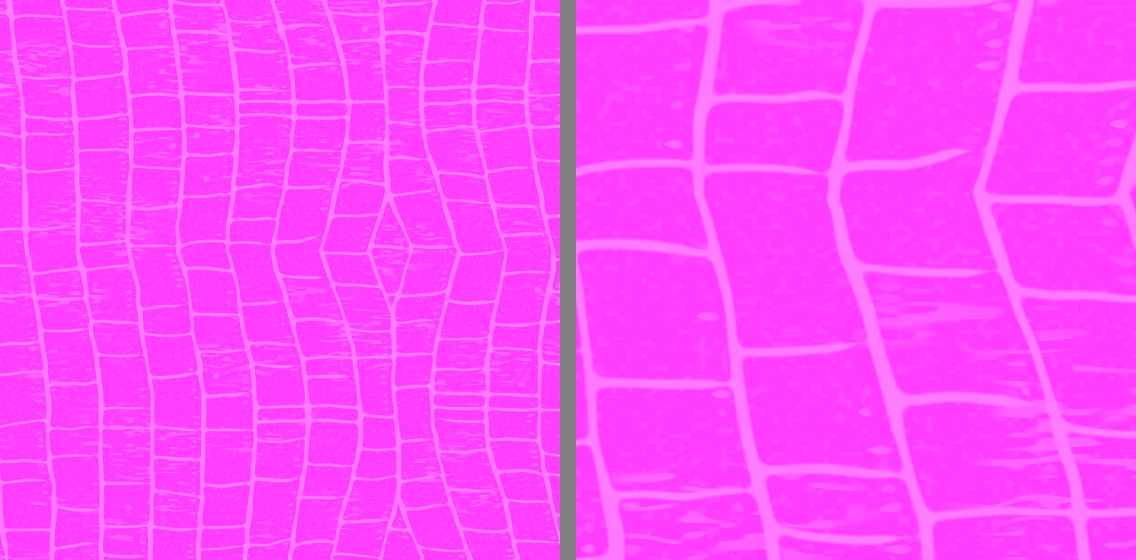
Left, the full canvas; right, a detail of the centre.
Write a three.js fragment shader that draws this texture.

```glsl
varying vec2 vUv;

const float COLUMN = 0.095;  // width of a column of scales
const float ROW = 0.07;      // mean height of a scale
const float PERIOD = 0.547;  // height of one zigzag
const float MIDDLE = 0.55;   // height of the widest point of a diamond
const float SEAM = 0.697;    // mirror axis of the columns

float hash(vec2 p) {
  vec3 q = fract(vec3(p.xyx) * 0.1031);
  q += dot(q, q.yzx + 33.33);
  return fract((q.x + q.y) * q.z);
}

float noise(vec2 p) {
  vec2 i = floor(p), f = fract(p);
  f = f * f * (3.0 - 2.0 * f);
  return mix(mix(hash(i), hash(i + vec2(1.0, 0.0)), f.x),
             mix(hash(i + vec2(0.0, 1.0)), hash(i + 1.0), f.x), f.y);
}

vec2 wobble(vec2 p, float scale) {
  return vec2(noise(p * scale), noise(p * scale + 71.3)) - 0.5;
}

float smoothMin(float a, float b, float k) {
  float h = max(k - abs(a - b), 0.0) / k;
  return min(a, b) - h * h * k * 0.25;
}

float fill(float d, float blur) {
  return 1.0 - smoothstep(-blur, blur, d);
}

// Signed distance to the nearest cross groove; u runs from 0 to 1 over the scale
float crossGroove(float y, float u, float id) {
  float q = y / ROW + hash(vec2(id, 5.0)) * 7.0;
  float nearest = 1.0;
  for (int n = -1; n <= 1; n++) {
    float row = floor(q + 0.5) + float(n);
    vec2 key = vec2(row + 40.0, id * 3.7 + 60.0);
    float slope = (hash(key + 9.0) - 0.4) * 0.28;
    float bow = (hash(key + 17.0) - 0.5) * 0.5 * u * (1.0 - u);
    float at = row + (hash(key) - 0.5) * 0.64 + slope * (u - 0.5) + bow;
    float taper = mix(1.0, smoothstep(0.0, 0.3, 1.0 - u), hash(key + 31.0));
    float halfWidth = mix(-0.002, 0.002 + 0.001 * hash(key + 3.0), taper);
    nearest = min(nearest, abs(q - at) * ROW - halfWidth);
  }
  return nearest;
}

// Pores: short horizontal drops beside the right edge of a scale
float pores(float toEdge, float y, float id) {
  float pitch = 0.0115;
  float row = floor(y / pitch);
  vec2 key = vec2(row + 20.0, id * 5.3 + 80.0);
  float len = mix(0.003, 0.0085, hash(key + 7.0));
  float x = toEdge - 0.013 - 0.005 * hash(key + 13.0);
  float yOffset = (fract(y / pitch) - 0.5) * pitch + 0.002 * (hash(key + 23.0) - 0.5);
  float thickness = 0.0029 * (1.0 - 0.35 * x / len);
  float drop = 1.0 - smoothstep(0.6, 1.15, length(vec2(x / len, yOffset / thickness)));
  float cluster = smoothstep(0.3, 0.55, noise(vec2(id * 9.1 + 30.0, y * 17.0)));
  return drop * cluster * step(0.25, hash(key)) * mix(0.5, 1.0, hash(key + 41.0));
}

// Fine horizontal creases gathered in patches
float creases(vec2 p) {
  vec2 q = p + vec2(0.0, 0.006 * noise(p * 38.0));
  float streak = smoothstep(0.6, 0.82, noise(q * vec2(52.0, 270.0)));
  float patchy = smoothstep(0.45, 0.8, noise(p * vec2(13.0, 19.0) + 8.0));
  return streak * patchy;
}

// Rare round dots
float dots(vec2 p) {
  vec2 cell = floor(p * 7.0);
  vec2 center = 0.2 + 0.6 * vec2(hash(cell + 3.0), hash(cell + 11.0));
  float d = length(fract(p * 7.0) - center) / 7.0;
  return fill(d - 0.0055, 0.0018) * step(0.8, hash(cell + 27.0));
}

void main() {
  vec2 p = vUv + 0.009 * wobble(vUv, 10.0) + 0.0035 * wobble(vUv, 37.0);

  // Leaning columns, mirrored at the seam and pushed apart into diamonds
  float lean = mix(0.095, 0.036, clamp(p.x / SEAM, 0.0, 1.0));
  float side = p.x + lean * (p.y - MIDDLE) - SEAM;
  float away = abs(side);
  float phase = fract((p.y - MIDDLE) / PERIOD);
  float tri = abs(phase * 2.0 - 1.0);
  float push = tri * tri * (1.5 - 0.5 * tri) * 0.07 / (1.0 + away * away * 9.8);
  float column = (away - push + 0.03) / COLUMN;
  float index = floor(column), f = fract(column);

  // Distances to the column edges
  float inner = f * COLUMN, outer = (1.0 - f) * COLUMN;
  if (index == 0.0) inner = min(inner, away);
  float isRight = step(0.0, side);
  float toRight = mix(inner, outer, isRight);
  float u = mix(1.0 - f, f, isRight);
  float id = index * 2.0 + isRight + 4.0;
  if (index < 0.0) {
    u = clamp(0.5 + side / 0.08, 0.0, 1.0);
    id = 2.0;
  }

  // Grooves, with narrow paired rows at the waist of the zigzag
  float groove = min(inner, outer) - 0.0038 * (0.65 + 0.7 * noise(p * 23.0));
  float rung = crossGroove(p.y, u, id);
  float waist = (phase - 0.5) * PERIOD + mix(0.018, -0.006, isRight);
  if (index > 0.0 && index < 3.0 && abs(waist) < 0.032)
    rung = abs(abs(waist) - 0.013) - 0.0026;
  float lines = fill(smoothMin(groove, rung, 0.007), 0.0014);

  // Surface marks
  float marks = 0.17 * pores(toRight, p.y, id);
  marks = max(marks, 0.15 * creases(vUv));
  marks = max(marks, 0.16 * dots(vUv));
  float grain = 0.06 * smoothstep(0.62, 0.92, noise(vUv * vec2(230.0, 290.0)));
  float green = 0.24 + max(marks, grain);
  green = mix(green, 0.465 + 0.03 * noise(vUv * 60.0), lines);
  gl_FragColor = vec4(1.0, green, 1.0, 1.0);
}
```
